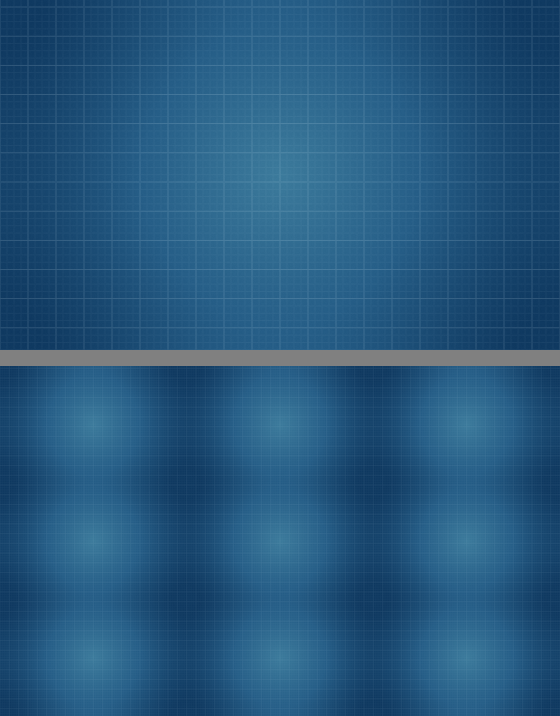
Top, the tile; bottom, the same tile 3 across and 3 down.
Reproduce this pattern procedurally as a WebGL 2 fragment shader.

```glsl
#version 300 es
precision highp float;
// Blueprint paper: fine and bold pale grid lines on blue that darkens outwards.

uniform vec2 u_resolution;
out vec4 fragColor;

float hash(vec2 p) {
    return fract(sin(dot(p, vec2(12.9898, 78.233))) * 43758.5453);
}

// Box-filtered coverage of grid lines; lengths are in canvas heights.
float gridLines(vec2 cell, vec2 cellSize, float width, float pixel) {
    vec2 dist = abs(fract(cell + 0.5) - 0.5) * cellSize;
    vec2 cover = clamp((0.5 * (width + pixel) - dist) / pixel, 0.0, min(1.0, width / pixel));
    return max(cover.x, cover.y);
}

void main() {
    vec2 uv = gl_FragCoord.xy / u_resolution;
    float aspect = u_resolution.x / u_resolution.y;
    float pixel = 1.0 / u_resolution.y;

    // Radial falloff, flattened at the borders so that it wraps without a crease
    vec2 offset = abs(uv - 0.5) * 2.0;
    offset -= pow(offset, vec2(5.0)) / 5.0;
    float radius = 1.1 * length(offset * vec2(1.0, 1.0 / aspect));
    vec3 centerBlue = vec3(0.235, 0.48, 0.61);
    vec3 middleBlue = vec3(0.148, 0.368, 0.53);
    vec3 edgeBlue = vec3(0.06, 0.225, 0.38);
    vec3 color = mix(centerBlue, middleBlue, clamp(radius / 0.54, 0.0, 1.0));
    color = mix(color, edgeBlue, clamp((radius - 0.54) / 0.46, 0.0, 1.0));

    // Faint paper grain on a whole number of cells
    color += 0.008 * (hash(floor(uv * vec2(512.0, 320.0))) - 0.5);

    // Bold squares, each split into four by four fine ones
    vec2 count = vec2(20.0, 12.0);
    vec2 cell = uv * count - vec2(0.0, 0.76);
    vec2 cellSize = vec2(aspect, 1.0) / count;
    float fine = gridLines(cell * 4.0, cellSize / 4.0, 0.0021, pixel);
    float bold = gridLines(cell, cellSize, 0.0021, pixel);
    vec3 lineColor = vec3(0.9, 0.97, 1.0);
    color = mix(color, lineColor, max(0.055 * fine, 0.2 * bold));

    fragColor = vec4(color, 1.0);
}
```
